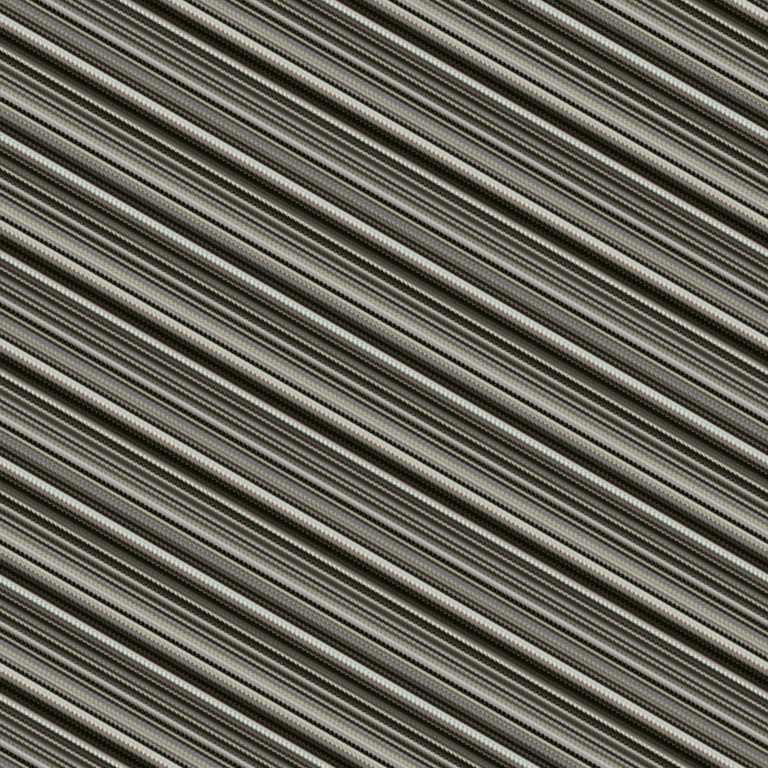
Write a Shadertoy shader that draws this pattern.

```glsl
// Woven diagonal stripes in dark olive, stone grey and beige with stitched edges.
#define TONE_LOW 0.06
#define TONE_HIGH 0.79
#define CONTRAST 1.75
#define TONE_BIAS -0.07
#define TINT_AMOUNT 0.028
#define STITCHES vec2(160.0, -32.0)
#define FINE_STITCHES vec2(196.0, 40.0)
#define STITCH_DEPTH 0.065
#define EDGE_JITTER 0.0008
#define THREAD_DEPTH 0.035

const float TAU = 6.2831853;

// Whole-number frequencies make every wave wrap on both axes.
float wave(vec2 uv, vec2 frequency, float phase) {
    return sin(TAU * (dot(uv, frequency) + phase));
}

// Nearly parallel waves, close to 30 degrees, beat into irregular stripes.
float stripeTone(vec2 uv) {
    float broad = 0.14 * wave(uv, vec2(4.0, 7.0), 0.15)
                + 0.18 * wave(uv, vec2(7.0, 12.0), 0.47)
                + 0.24 * wave(uv, vec2(11.0, 19.0), 0.62)
                + 0.28 * wave(uv, vec2(15.0, 26.0), 0.91);
    float medium = 0.36 * wave(uv, vec2(19.0, 33.0), 0.08)
                 + 0.25 * wave(uv, vec2(30.0, 52.0), 0.37)
                 + 0.24 * wave(uv, vec2(41.0, 71.0), 0.81);
    float fine = 0.20 * wave(uv, vec2(56.0, 97.0), 0.23)
               + 0.20 * wave(uv, vec2(75.0, 130.0), 0.54);
    return broad + medium + fine + TONE_BIAS;
}

// Warm, cool, plum and green threads change from stripe to stripe.
vec3 threadTint(vec2 uv) {
    float warm = wave(uv, vec2(22.0, 38.0), 0.44)
               + 0.6 * wave(uv, vec2(37.0, 64.0), 0.12);
    float plum = wave(uv, vec2(26.0, 45.0), 0.71);
    return warm * vec3(0.7, 0.0, -0.7) + plum * vec3(0.25, -0.3, 0.2);
}

void mainImage(out vec4 fragColor, in vec2 fragCoord) {
    vec2 uv = fragCoord / iResolution.xy;

    // Two stitch pitches trade places between neighbouring stripes.
    float choice = smoothstep(-0.5, 0.5, wave(uv, vec2(34.0, 59.0), 0.29));
    float stitch = mix(wave(uv, STITCHES, 0.0),
                       wave(uv, FINE_STITCHES, 0.35), choice);
    float strength = 0.55 + 0.45 * wave(uv, vec2(45.0, 78.0), 0.18);

    // Stitches serrate the stripe edges.
    vec2 woven = uv + vec2(0.0, EDGE_JITTER * stitch * strength);
    float level = 0.5 + 0.5 * tanh(CONTRAST * stripeTone(woven));
    float tone = mix(TONE_LOW, TONE_HIGH, level);

    // Raised stitches, fine threads and narrow dotted seams.
    float relief = 0.3 + 0.7 * level;
    tone += STITCH_DEPTH * strength * relief * stitch;
    tone += THREAD_DEPTH * relief * wave(woven, vec2(105.0, 182.0), 0.66);
    float seam = smoothstep(0.45, 1.0, wave(uv, vec2(86.0, 149.0), 0.4));
    tone += 0.10 * seam * stitch * (1.0 - choice);

    vec3 color = vec3(tone) - vec3(0.0, 0.01, 0.05);
    color += TINT_AMOUNT * (0.35 + 0.65 * level) * threadTint(woven);
    fragColor = vec4(clamp(color, 0.0, 1.0), 1.0);
}
```
